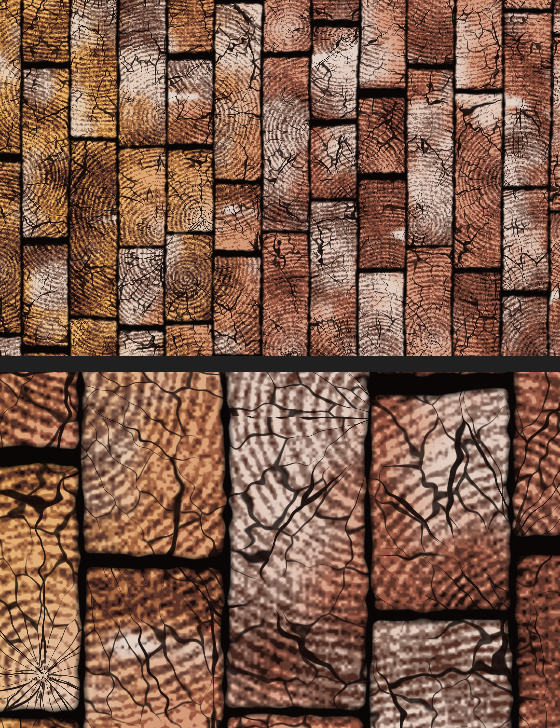
Top: the whole. Bottom: its middle third, enlarged.
Reproduce this texture procedurally as a Shadertoy shader.

```glsl
// Stacked weathered timber ends: ringed, checked end grain from gold to red-brown.

const vec3 GAP = vec3(0.04, 0.025, 0.025);
const vec3 DARK = vec3(0.10, 0.05, 0.04);
const vec3 DEEP = vec3(0.37, 0.205, 0.16);
const vec3 GOLD = vec3(0.70, 0.46, 0.23);
const vec3 RED = vec3(0.61, 0.34, 0.26);
const vec3 GOLD_LIGHT = vec3(0.92, 0.72, 0.42);
const vec3 RED_LIGHT = vec3(0.83, 0.60, 0.48);
const vec3 ASH = vec3(0.57, 0.47, 0.42);
const vec3 CHALK = vec3(0.90, 0.84, 0.80);

const float COLUMN_WIDTH = 0.1345;
const float BOARD_LENGTH = 0.50;

float hash(vec2 p) {
    return fract(sin(dot(p, vec2(127.1, 311.7))) * 43758.5453);
}

vec2 hash2(vec2 p) {
    return vec2(hash(p), hash(p + 17.3));
}

float noise(vec2 p) {
    vec2 i = floor(p), f = fract(p);
    f = f * f * (3.0 - 2.0 * f);
    float low = mix(hash(i), hash(i + vec2(1, 0)), f.x);
    float high = mix(hash(i + vec2(0, 1)), hash(i + 1.0), f.x);
    return mix(low, high, f.y);
}

vec2 noise2(vec2 p) {
    return vec2(noise(p), noise(p + 40.0)) - 0.5;
}

float fbm(vec2 p) {
    float sum = 0.0, amp = 0.53;
    for (int i = 0; i < 4; i++) {
        sum += amp * noise(p);
        p = p * 2.03 + 11.7;
        amp *= 0.5;
    }
    return sum;
}

// Gap between the two nearest cell points: zero along cell borders.
float cellBorder(vec2 p) {
    vec2 cell = floor(p);
    float nearest = 9.0, second = 9.0;
    for (int j = -1; j <= 1; j++)
    for (int i = -1; i <= 1; i++) {
        vec2 c = cell + vec2(i, j);
        float d = length(c + 0.1 + 0.8 * hash2(c) - p);
        second = min(second, max(nearest, d));
        nearest = min(nearest, d);
    }
    return second - nearest;
}

float crackLine(vec2 p, float width, float soft) {
    return 1.0 - smoothstep(width, width + soft, cellBorder(p));
}

float roundBox(vec2 p, vec2 halfSize, float radius) {
    vec2 q = abs(p) - halfSize + radius;
    return length(max(q, 0.0)) + min(max(q.x, q.y), 0.0) - radius;
}

// Finds the board at p: xy = centre, zw = half size; id receives its seed.
vec4 boardAt(vec2 p, out vec2 id) {
    float column = floor((p.x - 0.06) / COLUMN_WIDTH);
    float shift = hash(vec2(column, 4.0));
    float y = p.y / BOARD_LENGTH + shift;
    float row = floor(y);
    float lo = 0.0, hi = 1.0;
    id = vec2(column, row * 2.0);
    if (hash(id + 5.0) > 0.75) {
        float cut = mix(0.4, 0.6, hash(id + 8.0));
        if (fract(y) < cut) hi = cut;
        else { lo = cut; id.y += 1.0; }
    }
    float endGap = mix(0.003, 0.015, pow(hash(id + 2.0), 2.0));
    vec2 centre = vec2((column + 0.5) * COLUMN_WIDTH + 0.06,
                       (row + 0.5 * (lo + hi) - shift) * BOARD_LENGTH);
    vec2 halfSize = vec2(COLUMN_WIDTH * 0.5 - 0.0028,
                         0.5 * (hi - lo) * BOARD_LENGTH - endGap);
    return vec4(centre, halfSize);
}

void mainImage(out vec4 fragColor, in vec2 fragCoord) {
    vec2 p = fragCoord / iResolution.y;
    float px = 1.0 / iResolution.y;
    vec2 bend = noise2(p * 9.0), jag = noise2(p * 75.0);
    vec2 q = p + bend * 0.007 + vec2(-0.008 * p.y * p.x, 0.0);

    // Board outline
    vec2 id;
    vec4 board = boardAt(q, id);
    vec2 local = q - board.xy;
    float edge = roundBox(local, board.zw, 0.007) + 0.005 * jag.x;
    float wood = 1.0 - smoothstep(-px, px, edge);

    // Growth rings around a pith in or beside the board
    vec2 pith = (hash2(id + 31.0) - 0.5) * vec2(0.26, 0.7);
    vec2 fromPith = local - pith;
    float radius = length(fromPith) + 0.014 * (fbm(p * 14.0 + id * 3.0) - 0.5);
    float angle = atan(fromPith.y, fromPith.x);
    float phase = radius * 84.0 + 1.6 * noise(vec2(radius * 26.0, hash(id)));
    float ring = 0.5 + 0.5 * sin(6.2832 * phase);

    // Jagged radial checks and a few longer splits
    vec2 polar = vec2(radius, angle * max(length(pith), 0.1)) + bend * 0.014 + jag * 0.009;
    float wear = noise(p * 22.0 + id);
    float checks = crackLine(polar * vec2(19.0, 38.0) + id * 7.0, 0.15 * wear - 0.075, 0.065);
    float splits = crackLine(polar * vec2(5.0, 13.0) + id * 5.0 + 3.0, 0.06 * wear - 0.022, 0.02);
    float cracks = max(checks * 0.85, splits);

    // Tone from rings, fibres and stains
    float fibre = noise(p * 330.0) * 0.65 + noise(p * 170.0) * 0.35;
    float stain = fbm(p * 10.0 + id * 2.0);
    float tone = 0.55 + 0.32 * (ring - 0.5) * (0.5 + wear) + 0.74 * (fibre - 0.5)
               + 0.85 * (stain - 0.5) + 0.2 * (hash(id + 12.0) - 0.5);

    // Gold on the left, red-brown on the right
    float across = p.x * iResolution.y / iResolution.x;
    float redness = smoothstep(0.15, 0.56, across + 0.22 * (hash(id + 3.0) - 0.5)
                               + 0.25 * (stain - 0.5));
    vec3 col = mix(DARK, DEEP, smoothstep(0.06, 0.32, tone));
    col = mix(col, mix(GOLD, RED, redness), smoothstep(0.36, 0.58, tone));
    col = mix(col, mix(GOLD_LIGHT, RED_LIGHT, redness), smoothstep(0.61, 0.82, tone));

    // Weathered grey patches and chalky streaks
    float patches = smoothstep(0.47, 0.68, fbm(p * 5.0 + id * 9.0));
    patches = max(patches, 0.8 * exp(-radius * 22.0));
    float slope = hash(id + 21.0) - 0.5;
    float offset = local.y - slope * local.x - (hash(id + 23.0) - 0.5) * board.w;
    float streak = step(0.68, hash(id + 25.0)) * smoothstep(0.3, 0.6, stain)
                 * (1.0 - smoothstep(0.004, 0.024, abs(offset) + 0.02 * (wear - 0.5)));
    vec3 pale = mix(DEEP, ASH, smoothstep(0.15, 0.42, tone));
    pale = mix(pale, CHALK, smoothstep(0.48, 0.78, tone + 0.3 * streak + 0.06 * patches));
    col = mix(col, pale, clamp(0.85 * patches + streak, 0.0, 0.95));

    // Cracks, worn rims and shadowed gaps
    col = mix(col, DARK * 0.7, 0.92 * cracks);
    col *= mix(0.5, 1.0, smoothstep(0.0, 0.005, -edge));
    fragColor = vec4(mix(GAP, col, wood), 1.0);
}
```
